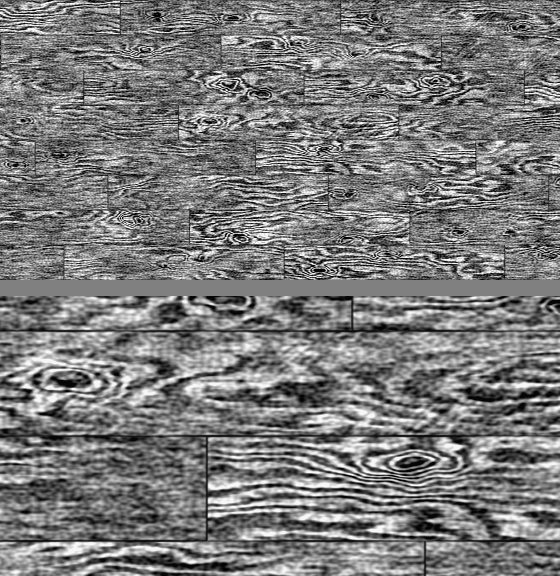
Top, the full canvas; bottom, a detail of the centre.
Give the GLSL for this texture, as a Shadertoy shader.

```glsl
// Eight rows of staggered, worn oak planks with knots and high-contrast grey grain.

const float ROWS = 8.0;             // plank rows down the canvas
const float PLANK_LENGTH = 0.787;   // in canvas heights
const float ROW_SHIFT[8] = float[8](0.29, 0.86, 0.49, 0.16, 0.81, 0.38, 0.003, 0.546);
const float SEAM_WIDTH = 0.0013;    // half width of the joints
const float RING_COUNT = 5.6;       // growth rings per unit of ring field
const vec2 RING_STRETCH = vec2(1.7, 12.0);
const vec2 KNOT_SIZE = vec2(0.055, 0.021);
const float KNOT_PULL = 0.65;       // how far a knot bends the rings
const float RING_CONTRAST = 0.36;
const float FIBRE_CONTRAST = 0.40;
const float SPECKLE_CONTRAST = 0.30;
const float MEAN_TONE = 0.50;
const vec3 DARK_GRAIN = vec3(0.02);
const vec3 PALE_WOOD = vec3(0.97);
const float TAU = 6.28319;

// Integer hash to two values in 0..1
vec2 hash2(vec2 p) {
    uvec2 q = uvec2(ivec2(floor(p))) * 1664525u + 1013904223u;
    for (int i = 0; i < 2; i++) {
        q.x += q.y * 1664525u;
        q.y += q.x * 1664525u;
        q ^= q >> 16u;
    }
    return vec2(q & 0xffffu) / 65535.0;
}

float cornerSlope(vec2 cell, vec2 offset) {
    float angle = TAU * hash2(cell).x;
    return dot(vec2(cos(angle), sin(angle)), offset);
}

// Gradient noise, about -1..1
float noise(vec2 p) {
    vec2 i = floor(p), f = p - i;
    vec2 w = f * f * f * (f * (f * 6.0 - 15.0) + 10.0);
    vec2 e = vec2(1.0, 0.0);
    float low = mix(cornerSlope(i, f), cornerSlope(i + e.xy, f - e.xy), w.x);
    float high = mix(cornerSlope(i + e.yx, f - e.yx), cornerSlope(i + e.xx, f - e.xx), w.x);
    return 1.4 * mix(low, high, w.y);
}

// Dark line around distance zero, softened by one pixel
float seamLine(float dist, float pixel) {
    return 1.0 - smoothstep(SEAM_WIDTH - pixel, SEAM_WIDTH + pixel, dist);
}

void mainImage(out vec4 fragColor, in vec2 fragCoord) {
    float pixel = 1.0 / iResolution.y;
    vec2 p = fragCoord * pixel;

    // Plank layout
    float rowHeight = 1.0 / ROWS;
    float row = floor(p.y * ROWS);
    float along = p.x / PLANK_LENGTH - ROW_SHIFT[int(clamp(row, 0.0, ROWS - 1.0))];
    float plank = floor(along);
    vec2 size = vec2(PLANK_LENGTH, rowHeight);
    vec2 pos = vec2(along - plank, fract(p.y * ROWS)) * size;
    vec2 id = vec2(plank + 20.0, row + 3.0);
    vec2 seed = hash2(id * 7.0);
    vec2 style = hash2(id * 7.0 + 101.0);
    vec2 g = pos + floor(seed * 40.0);

    // Fine fibres and pores
    float fibre = 0.6 * noise(g * vec2(16.0, 130.0))
                + 0.6 * noise(g * vec2(42.0, 190.0) + 31.0)
                + 0.3 * noise(g * vec2(6.0, 60.0) + 57.0);
    float speckle = noise(g * vec2(125.0, 215.0) + 73.0);

    // Nested arches of the growth rings
    vec2 heart = size * vec2(seed.x, mix(-0.1, 1.1, style.x));
    float field = length((pos - heart) * RING_STRETCH);
    field += 0.34 * noise(g * vec2(4.0, 17.0))
           + 0.12 * noise(g * vec2(13.0, 48.0))
           + 0.05 * fibre;

    // Knots bend the rings and darken the core
    float knotCore = 0.0, knotHalo = 0.0;
    for (int i = 0; i < 2; i++) {
        vec2 r = hash2(id * 13.0 + float(i) * 59.0);
        vec2 centre = size * mix(vec2(0.08, 0.15), vec2(0.92, 0.85), r);
        float present = step(0.35, hash2(id * 17.0 + float(i) * 83.0).x);
        vec2 d = (pos - centre) / KNOT_SIZE;
        d += 0.3 * vec2(noise(g * 30.0), noise(g * 30.0 + 11.0));
        float halo = present * exp(-dot(d, d));
        field += KNOT_PULL * halo;
        knotHalo = max(knotHalo, halo);
        knotCore = max(knotCore, present * exp(-9.0 * dot(d, d)));
    }
    float rings = sin(TAU * RING_COUNT * field);
    rings = mix(rings, sign(rings) * sqrt(abs(rings)), 0.35);

    // Bold figure fades into plain fibre
    float figure = smoothstep(-0.35, 0.45, noise(g * vec2(3.0, 11.0) + 19.0) + 0.5 * style.y - 0.25);
    figure = max(mix(0.2, 1.0, figure), knotHalo);

    // Slanted saw marks on some planks
    float sawn = smoothstep(0.45, 0.9, hash2(id * 23.0).y);
    float saw = noise(vec2((g.x - 1.2 * g.y) * 95.0, g.y * 26.0));
    saw *= sawn * smoothstep(-0.2, 0.4, noise(g * vec2(5.0, 14.0) + 41.0));

    // Combine the tones
    float tone = MEAN_TONE + 0.10 * (style.y - 0.5);
    tone += RING_CONTRAST * figure * rings;
    tone += FIBRE_CONTRAST * fibre * mix(1.1, 0.7, figure);
    tone += SPECKLE_CONTRAST * speckle + 0.32 * saw;
    tone += 0.16 * noise(g * vec2(5.0, 12.0) + 91.0);
    tone -= 0.5 * knotCore;

    // Joints with uneven wear
    vec2 edge = min(pos, size - pos);
    float wear = smoothstep(-0.5, 0.4, noise(p * vec2(9.0, 40.0)));
    float seam = max(seamLine(edge.y, pixel) * mix(0.45, 1.0, wear),
                     seamLine(edge.x, pixel) * 0.8);
    tone *= 1.0 - seam;

    fragColor = vec4(mix(DARK_GRAIN, PALE_WOOD, clamp(tone, 0.0, 1.0)), 1.0);
}
```
